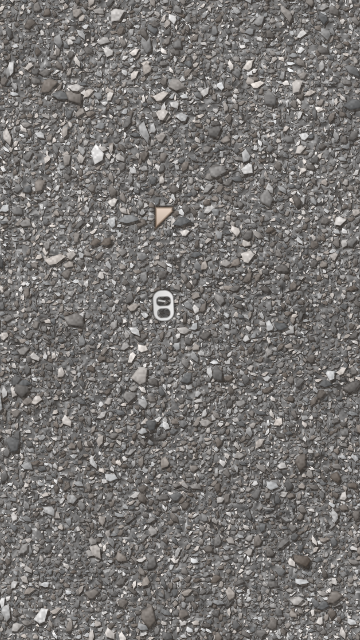
A Shadertoy shader for this texture:

```glsl
// Worn asphalt seen from above: grey binder with dark crevices, covered by
// four sizes of angular stone chips, plus one tan pebble and a metal pull tab.
// Chips are random convex polygons on jittered grids, each with a cast shadow.

#define TAU 6.28319
#define BINDER_TONE 0.465
#define SHADOW_TONE 0.20
#define STONE_DARK 0.42
#define STONE_LIGHT 0.86
#define GRAIN 0.22
#define LIGHT_DIR vec2(-0.55, 0.83)
#define TAB_POS vec2(0.454, 0.929)
#define PEBBLE_POS vec2(0.453, 1.184)

// Integer hash: three random values in 0..1 for a grid cell
vec3 hash(vec2 cell, float seed) {
    uvec3 v = uvec3(ivec3(vec3(cell, seed))) * 1664525u + 1013904223u;
    v.x += v.y * v.z; v.y += v.z * v.x; v.z += v.x * v.y;
    v ^= v >> 16u;
    v.x += v.y * v.z; v.y += v.z * v.x; v.z += v.x * v.y;
    return vec3(v >> 8u) / 16777216.0;
}

float noise(vec2 p, float seed) {
    vec2 i = floor(p), f = fract(p);
    f = f * f * (3.0 - 2.0 * f);
    float low = mix(hash(i, seed).x, hash(i + vec2(1, 0), seed).x, f.x);
    float high = mix(hash(i + vec2(0, 1), seed).x, hash(i + 1.0, seed).x, f.x);
    return mix(low, high, f.y);
}

vec2 rotate(vec2 p, float a) {
    return vec2(cos(a) * p.x - sin(a) * p.y, sin(a) * p.x + cos(a) * p.y);
}

// Coverage of the region where the distance is negative
float fill(float dist, float softness) {
    return smoothstep(softness, -softness, dist);
}

// Irregular convex five-sided stone, stretched along a random direction
float chipDistance(vec2 q, vec3 rnd, float radius) {
    q = rotate(q, rnd.z * TAU);
    q.y *= 1.0 + 0.9 * rnd.x;
    float dist = -1.0;
    for (int i = 0; i < 5; i++) {
        float k = float(i);
        float jitter = fract(rnd.x * 17.3 + k * 0.618 + rnd.y * 5.7);
        float a = (k + 0.7 * jitter) * TAU / 5.0;
        dist = max(dist, dot(q, vec2(cos(a), sin(a))) - radius * (0.6 + 0.5 * jitter));
    }
    return dist;
}

float boxDistance(vec2 p, vec2 halfSize, float corner) {
    vec2 d = abs(p) - halfSize + corner;
    return length(max(d, 0.0)) + min(max(d.x, d.y), 0.0) - corner;
}

// A surface holds its tone in x and its warmth in y
void scatterChips(inout vec2 surface, vec2 p, float cells, float cover, float seed) {
    vec2 g = p * cells, home = floor(g);
    float soft = 0.7 * cells / iResolution.x;
    for (int j = -1; j <= 1; j++)
    for (int i = -1; i <= 1; i++) {
        vec2 id = home + vec2(i, j);
        vec3 place = hash(id, seed), shape = hash(id, seed + 50.0);
        if (place.z > cover) continue;
        vec2 q = g - id - 0.2 - 0.6 * place.xy;
        float radius = mix(0.26, 0.52, shape.y);
        float shade = fill(chipDistance(q + 0.17 * LIGHT_DIR, shape, radius * 1.06), soft);
        surface = mix(surface, vec2(SHADOW_TONE, 0.7), 0.72 * shade);
        float dist = chipDistance(q, shape, radius);
        float brightness = fract(place.z * 37.0 + shape.x * 3.0);
        float tone = mix(STONE_DARK, STONE_LIGHT, brightness * brightness);
        tone += 0.22 * dot(q, LIGHT_DIR) - 0.08 * smoothstep(-0.12, 0.0, dist);
        surface = mix(surface, vec2(tone, 1.5 * shape.z - 0.2), fill(dist, soft));
    }
}

vec2 binder(vec2 p) {
    vec2 warp = vec2(noise(p * 30.0, 1.0), noise(p * 30.0, 2.0));
    vec2 w = p * 75.0 + 1.2 * warp;
    float relief = noise(w, 3.0) - noise(w + 0.6 * LIGHT_DIR, 3.0);
    float ridge = 1.0 - abs(2.0 * noise(p * 48.0 + 1.5 * warp, 4.0) - 1.0);
    float crevice = smoothstep(0.8, 1.0, ridge) * smoothstep(0.2, 0.6, noise(p * 16.0, 5.0));
    float glint = smoothstep(0.72, 0.95, noise(p * 120.0, 6.0));
    float tone = BINDER_TONE + 0.3 * relief + 0.2 * glint;
    return mix(vec2(tone, 0.15), vec2(SHADOW_TONE, 0.7), 0.65 * crevice);
}

void addPebble(inout vec2 surface, vec2 q, float soft) {
    float dist = max(max(q.y - 0.018, -q.x - 0.021), max(q.x - 0.026, dot(q, vec2(0.7, -0.71)) - 0.014));
    surface = mix(surface, vec2(SHADOW_TONE, 1.2), 0.8 * fill(dist - 0.004, soft * 1.5));
    float tone = mix(0.80, 0.48, smoothstep(-0.006, 0.0, dist)) + 3.0 * q.y;
    surface = mix(surface, vec2(tone, 3.0), fill(dist, soft));
}

void addTab(inout vec2 surface, vec2 q, float soft) {
    q = rotate(q, -0.05);
    float plate = boxDistance(q, vec2(0.029, 0.043), 0.025);
    float upperHole = boxDistance(q - vec2(0.001, 0.012), vec2(0.019, 0.012), 0.010);
    float lowerHole = boxDistance(q + vec2(0.0, 0.021), vec2(0.017, 0.012), 0.011);
    float tongue = boxDistance(rotate(q - vec2(-0.004, 0.013), 0.2), vec2(0.011, 0.003), 0.002);
    float metal = max(plate, -min(upperHole, lowerHole));
    surface = mix(surface, vec2(SHADOW_TONE, 0.3), 0.6 * fill(plate - 0.003, soft * 1.5));
    metal = min(metal, tongue);
    float tone = mix(0.88, 0.62, smoothstep(-0.004, 0.0, metal)) + 1.5 * q.x;
    surface = mix(surface, vec2(tone, 0.1), fill(metal, soft));
}

void mainImage(out vec4 fragColor, in vec2 fragCoord) {
    vec2 p = fragCoord / iResolution.x;
    float soft = 0.7 / iResolution.x;
    vec2 surface = binder(p);
    scatterChips(surface, p, 92.0, 0.80, 11.0);
    scatterChips(surface, p, 56.0, 0.62, 12.0);
    scatterChips(surface, p, 34.0, 0.36, 13.0);
    scatterChips(surface, p, 21.0, 0.10, 14.0);

    // Fine grit and slow patches of wear
    surface.x *= 1.0 + GRAIN * (noise(p * 170.0, 7.0) - 0.5) + 0.12 * (noise(p * 5.0, 8.0) - 0.5);
    addPebble(surface, p - PEBBLE_POS, soft);
    addTab(surface, p - TAB_POS, soft);
    vec3 color = surface.x + surface.y * vec3(0.018, -0.006, -0.026);
    fragColor = vec4(clamp(color, 0.0, 1.0), 1.0);
}
```
